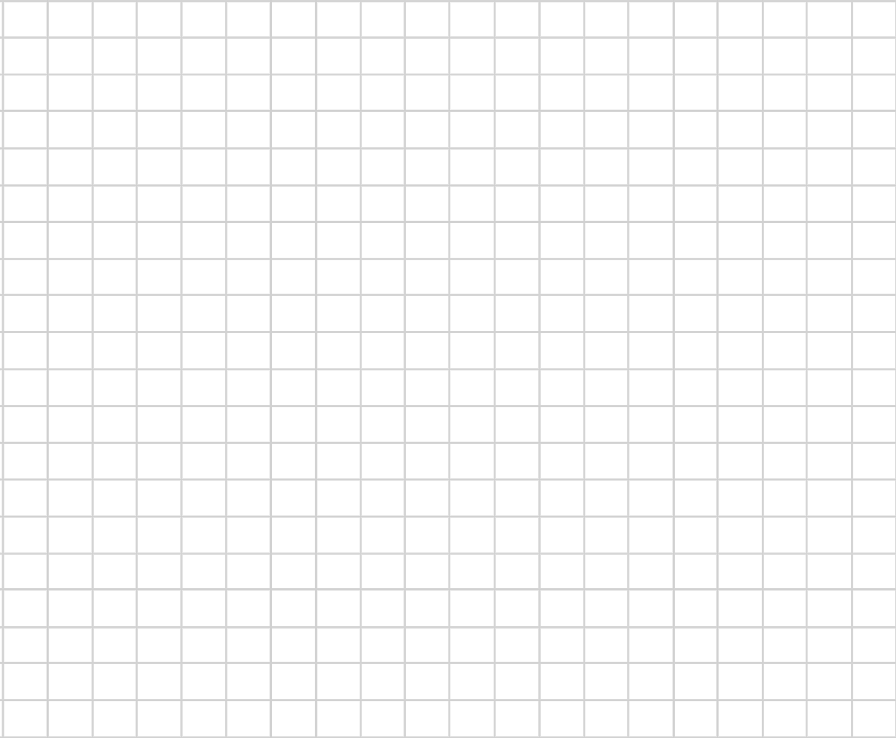
Give the GLSL for this pattern, as a Shadertoy shader.

```glsl
float hash(float n) {
    return fract(sin(n * 12.9898) * 43758.5453);
}

// Ink of the nearest ruled line; pos, start and pitch are in canvas heights
float ruledLine(float pos, float start, float pitch, float seed) {
    float pixel = 1.0 / iResolution.y;
    float index = round((pos - start) / pitch);

    // Each line is slightly shifted and has its own weight
    float shift = (hash(index + seed) - 0.5) * 0.0016;
    float width = mix(0.0026, 0.0033, hash(index + seed + 37.0));
    float strength = mix(0.16, 0.19, hash(index + seed + 71.0));

    float dist = abs(pos - start - index * pitch - shift);
    float coverage = clamp((0.5 * width - dist) / pixel + 0.5, 0.0, min(1.0, width / pixel));
    return strength * coverage;
}

void mainImage(out vec4 fragColor, in vec2 fragCoord) {
    vec2 pos = fragCoord / iResolution.y;
    float aspect = iResolution.x / iResolution.y;

    // Twenty columns from the left edge, twenty rows down from the top
    float columns = ruledLine(pos.x, 0.0033 * aspect, 0.04987 * aspect, 3.0);
    float rows = ruledLine(1.0 - pos.y, 0.0012, 0.04988, 113.0);

    fragColor = vec4(vec3(1.0 - max(columns, rows)), 1.0);
}
```
